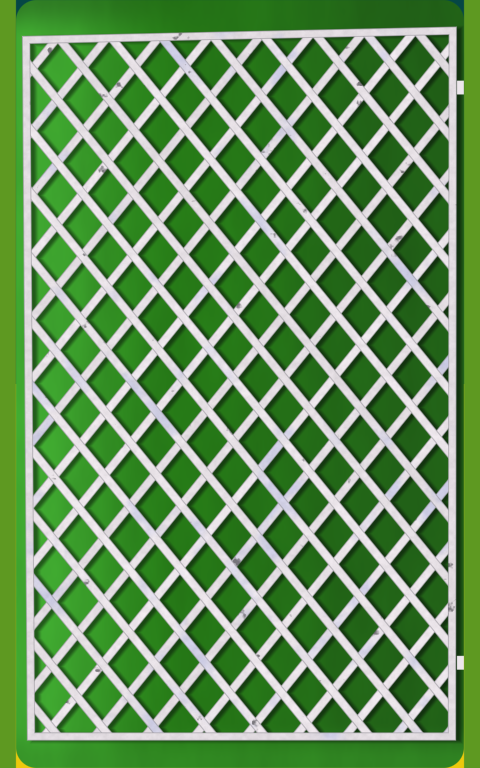
Write a WebGL 2 fragment shader that draws this pattern.

```glsl
#version 300 es
precision highp float;
// Weathered white diamond trellis in a slim frame, over a shaded green cloth.
uniform vec2 u_resolution;
out vec4 fragColor;

const vec2 CANVAS = vec2(0.625, 1.0);      // height is one unit
const vec2 CELL = vec2(0.0664, 0.0818);    // full diamond width and height
const vec2 NODE = vec2(0.2708, 0.5469);    // one crossing of the lattice
const float SLAT_HALF = 0.0056;
const float RAIL_HALF = 0.0053;
const vec3 PAINT = vec3(0.93, 0.905, 0.925);
const vec3 GRIME = vec3(0.54, 0.53, 0.56);
const vec3 LAVENDER = vec3(0.76, 0.77, 0.90);
const vec3 SHADOW = vec3(0.06, 0.17, 0.05);
const vec3 OLIVE = vec3(0.37, 0.60, 0.13);

float hash(vec2 p) {
    return fract(sin(dot(p, vec2(127.1, 311.7))) * 43758.5453);
}

float noise(vec2 p) {
    vec2 i = floor(p), f = fract(p);
    f = f * f * (3.0 - 2.0 * f);
    return mix(mix(hash(i), hash(i + vec2(1, 0)), f.x),
               mix(hash(i + vec2(0, 1)), hash(i + vec2(1, 1)), f.x), f.y);
}

float fbm(vec2 p) {
    float sum = 0.0, amp = 0.5;
    for (int i = 0; i < 4; i++) {
        sum += amp * noise(p);
        p = p * 2.1 + 7.3;
        amp *= 0.5;
    }
    return sum;
}

float cover(float d, float aa) { return 1.0 - smoothstep(-aa, aa, d); }

float box(vec2 p, vec2 halfSize, float radius) {
    vec2 q = abs(p) - halfSize + radius;
    return length(max(q, 0.0)) + min(max(q.x, q.y), 0.0) - radius;
}

// Signed distance to the line a-b, positive on its left.
float side(vec2 p, vec2 a, vec2 b) {
    vec2 d = normalize(b - a);
    return d.x * (p.y - a.y) - d.y * (p.x - a.x);
}

// Depth inside the slightly skewed frame, zero along the rail centres.
float frameDepth(vec2 p) {
    vec2 bl = vec2(0.0404, 0.0410), br = vec2(0.5885, 0.0410);
    vec2 tr = vec2(0.5895, 0.9600), tl = vec2(0.0340, 0.9480);
    return min(min(side(p, bl, br), side(p, br, tr)),
               min(side(p, tr, tl), side(p, tl, bl)));
}

// Signed offset from the nearest slat (x) and its number (y); lean is +1 or -1.
vec2 slat(vec2 p, float lean) {
    vec2 d = p - NODE;
    d -= vec2(0.010 * d.y, 0.020 * d.x);
    float s = d.x / CELL.x + lean * d.y / CELL.y;
    float id = floor(s + 0.5);
    float wobble = 0.04 * (hash(vec2(id, lean)) - 0.5);
    return vec2((s - id + wobble) / length(1.0 / CELL), id);
}

// Painted wood; across runs from -1 to 1 over the width.
vec3 wood(vec2 p, float across, float seed) {
    vec3 c = PAINT * (0.96 + 0.06 * hash(vec2(seed, 3.7)));
    c = mix(c, LAVENDER, 0.7 * smoothstep(0.53, 0.75, fbm(p * 14.0 + seed)));
    c *= 0.94 + 0.10 * fbm(p * 160.0 + seed);
    c = mix(c, GRIME, 0.65 * smoothstep(0.62, 1.0, abs(across)));
    return mix(c, GRIME * 0.55, 0.7 * smoothstep(0.72, 0.82, fbm(p * 45.0 + seed)));
}

vec3 cloth(vec2 p) {
    vec3 c = mix(vec3(0.25, 0.66, 0.19), vec3(0.15, 0.48, 0.09), smoothstep(0.04, 0.24, p.x));
    c = mix(c, vec3(0.13, 0.38, 0.09), smoothstep(0.22, 0.56, p.x));
    c = mix(c, vec3(0.21, 0.57, 0.15), 0.7 * (1.0 - smoothstep(0.01, 0.06, p.y)));
    c *= 1.0 - 0.25 * smoothstep(0.95, 1.0, p.y) * smoothstep(0.35, 0.0, p.x);
    return c * (0.93 + 0.14 * fbm(p * vec2(30.0, 9.0)));
}

void main() {
    vec2 p = gl_FragCoord.xy / u_resolution * CANVAS;
    float aa = 0.8 / min(u_resolution.x / CANVAS.x, u_resolution.y);
    float depth = frameDepth(p);
    float inside = cover(-depth, aa);

    // Cloth and the soft shadow cast to the right
    vec3 col = cloth(p);
    vec2 lit = p - vec2(0.0065, -0.0015);
    float caster = min(abs(slat(lit, 1.0).x), abs(slat(lit, -1.0).x)) - SLAT_HALF;
    float shade = inside * cover(caster, 0.0035);
    shade = max(shade, cover(abs(frameDepth(lit)) - RAIL_HALF, 0.004));
    col = mix(col, SHADOW, shade * mix(0.6, 0.9, p.x / CANVAS.x));

    // Two layers of crossing slats, the second on top
    for (int i = 0; i < 2; i++) {
        float lean = i == 0 ? -1.0 : 1.0;
        vec2 s = slat(p, lean);
        vec3 paint = wood(p, s.x / SLAT_HALF, s.y + 17.0 * lean);
        col = mix(col, paint, inside * cover(abs(s.x) - SLAT_HALF, aa));
    }

    // Frame rails and two hinge plates
    vec3 rail = wood(p, depth / RAIL_HALF, 41.0);
    col = mix(col, rail, cover(abs(depth) - RAIL_HALF, aa));
    for (int i = 0; i < 2; i++) {
        vec2 hinge = vec2(0.600, 0.137 + 0.749 * float(i));
        col = mix(col, PAINT, cover(box(p - hinge, vec2(0.005, 0.009), 0.001), aa));
    }

    // Rounded cloth panel, corner fills and olive side bands
    vec2 centred = p - 0.5 * CANVAS;
    vec3 corner = p.y > 0.5 ? vec3(0.02, 0.28, 0.27) : vec3(0.93, 0.79, 0.05);
    col = mix(corner, col, cover(box(centred, vec2(0.2917, 0.5), 0.027), aa));
    col = mix(col, OLIVE, cover(0.2917 - abs(centred.x), aa));
    fragColor = vec4(col, 1.0);
}
```
